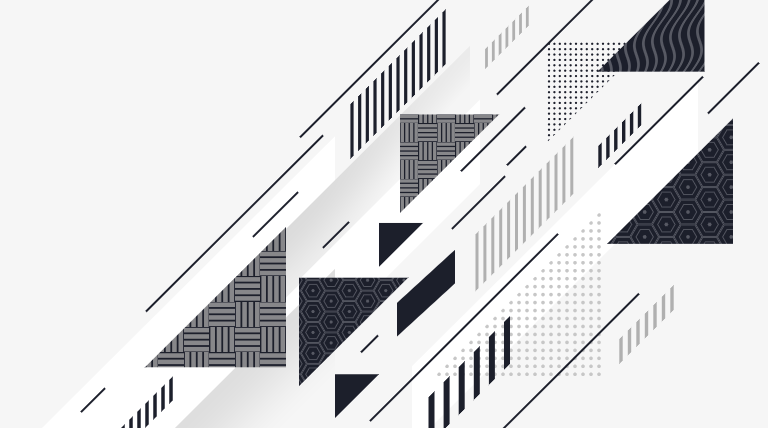
Give the GLSL for this background, as a WebGL 1 fragment shader.

```glsl
precision highp float;
// Diagonal geometric background: pale bands, patterned triangles, slanted bars, dots and strokes.
uniform vec2 u_resolution;

const vec2 SHEET = vec2(768.0, 430.0); // layout units across the canvas
const float DIAG = 0.70711;
const vec3 PAPER = vec3(0.965);
const vec3 WHITE = vec3(1.0);
const vec3 NAVY = vec3(0.11, 0.12, 0.17);
const vec3 STEEL = vec3(0.53, 0.53, 0.54);
const vec3 SILVER = vec3(0.69);
const vec3 ETCH = vec3(0.34, 0.35, 0.39);

// Converts a signed distance to smooth coverage.
float cover(float d, float aa) { return clamp(0.5 - d / aa, 0.0, 1.0); }

float boxDist(vec2 q, vec2 halfSize) {
  vec2 d = abs(q) - halfSize;
  return max(d.x, d.y);
}

// Right triangle; side gives the directions of its two legs.
float triangle(vec2 p, vec2 corner, vec2 side, float leg) {
  vec2 q = (p - corner) * side;
  return max(-min(q.x, q.y), (q.x + q.y - leg) * DIAG);
}

// Thin stroke rising at 45 degrees from its lower left end.
float stroke(vec2 p, float x, float y, float run) {
  vec2 q = p - vec2(x + 0.5 * run, y - 0.5 * run);
  return boxDist(vec2(q.x - q.y, q.x + q.y) * DIAG, vec2(run * DIAG, 1.0));
}

// Row of upright bars climbing to the right; start is the top of the first bar.
float bars(vec2 p, vec2 start, float count, float gap, float width, float height) {
  vec2 q = p - start;
  float i = clamp(floor(q.x / gap + 0.5), 0.0, count - 1.0);
  return boxDist(vec2(q.x - i * gap, (q.x + q.y - 0.5 * height) * 0.9), 0.5 * vec2(width, height * 0.9));
}

// Dot grid aligned with the given point.
float dots(vec2 p, vec2 origin, float gap, float radius) {
  return length(mod(p - origin + 0.5 * gap, gap) - 0.5 * gap) - radius;
}

// Diagonal strip between two x + y sums, cut off at two upright edges.
float band(vec2 p, float low, float high, float left, float right, float aa) {
  float s = p.x + p.y;
  return cover(max(max(low - s, s - high) * DIAG, max(left - p.x, p.x - right)), aa);
}

// Basket weave of alternating four-strip cells.
vec3 weave(vec2 q, float cell, float aa) {
  vec2 id = floor(q / cell);
  vec2 f = mod(q, cell);
  float across = mod(id.x + id.y, 2.0) < 0.5 ? f.x : f.y;
  float pitch = cell * 0.25;
  float groove = abs(mod(across, pitch) - 0.5 * pitch);
  float ink = cover(0.36 * pitch - groove, aa);
  return mix(STEEL, NAVY, ink);
}

// Nested flat-topped hexagon outlines.
vec3 hexes(vec2 q, float size, float aa) {
  vec2 cell = vec2(1.732, 1.0) * size;
  vec2 a = mod(q, cell) - 0.5 * cell;
  vec2 b = mod(q + 0.5 * cell, cell) - 0.5 * cell;
  vec2 h = abs(dot(a, a) < dot(b, b) ? a : b);
  float d = max(h.y, dot(h, vec2(0.866, 0.5)));
  float ring = min(abs(d - 0.48 * size), abs(d - 0.3 * size));
  float ink = max(cover(ring - 0.45, aa), cover(d - 0.07 * size, aa));
  return mix(NAVY, ETCH, ink);
}

// Flowing near-upright lines.
vec3 waves(vec2 q, float gap, float aa) {
  float x = q.x + 0.25 * q.y + 5.0 * sin(q.y * 0.11 + q.x * 0.025);
  float d = abs(mod(x, gap) - 0.5 * gap);
  return mix(NAVY, ETCH, cover(d - 1.3, aa));
}

void main() {
  vec2 p = gl_FragCoord.xy / u_resolution * SHEET;
  p.y = SHEET.y - p.y; // measure downward from the top edge
  float aa = SHEET.y / u_resolution.y;
  float s = p.x + p.y;
  vec2 downRight = vec2(1.0);
  vec2 upLeft = vec2(-1.0);

  // Pale bands and their soft shadows
  vec3 col = PAPER;
  col = mix(col, WHITE, band(p, 472.0, 605.0, -9.0, 335.0, aa));
  float fade = smoothstep(516.0, 590.0, s) * 0.07 + smoothstep(300.0, 470.0, p.x) * 0.06;
  col = mix(col, vec3(min(0.86 + fade, 0.96)), band(p, 516.0, 585.0, 286.0, 470.0, aa));
  col = mix(col, WHITE, band(p, 580.0, 665.0, 299.0, 480.0, aa));
  col = mix(col, vec3(mix(0.87, 0.965, smoothstep(605.0, 720.0, s))), band(p, 605.0, 720.0, 170.0, 335.0, aa));
  col = mix(col, WHITE, band(p, 780.0, 860.0, 412.0, 698.0, aa));

  // Dot fields
  float darkDots = max(dots(p, vec2(549.0, 44.0), 5.4, 1.1), triangle(p, vec2(547.0, 42.0), downRight, 101.0));
  float paleDots = max(dots(p, vec2(599.0, 376.0), 8.0, 1.8), triangle(p, vec2(602.0, 379.0), upLeft, 168.0));
  col = mix(col, NAVY, cover(darkDots, aa));
  col = mix(col, vec3(0.78), cover(paleDots, aa));

  // Patterned triangles
  col = mix(col, weave(p - vec2(400.0, 124.0), 18.5, aa), cover(triangle(p, vec2(400.0, 115.0), downRight, 99.0), aa));
  col = mix(col, weave(p - vec2(286.0, 354.0), 25.5, aa), cover(triangle(p, vec2(286.0, 369.0), upLeft, 141.0), aa));
  col = mix(col, hexes(p - vec2(313.0, 292.0), 21.0, aa), cover(triangle(p, vec2(299.0, 279.0), downRight, 109.0), aa));
  col = mix(col, hexes(p - vec2(688.0, 213.0), 25.0, aa), cover(triangle(p, vec2(733.0, 245.0), upLeft, 126.0), aa));
  col = mix(col, waves(p, 8.5, aa), cover(triangle(p, vec2(704.5, 72.0), upLeft, 107.0), aa));

  // Plain triangles and slanted block
  float solid = min(triangle(p, vec2(379.0, 224.0), downRight, 44.0), triangle(p, vec2(335.0, 376.0), downRight, 44.0));
  vec2 block = p - vec2(426.0, 294.5);
  solid = min(solid, boxDist(vec2(block.x, (block.y + 0.92 * block.x) * 0.74), vec2(29.0, 12.5)));

  // Bar groups
  solid = min(solid, bars(p, vec2(352.0, 103.0), 13.0, 7.67, 3.2, 55.0));
  solid = min(solid, bars(p, vec2(600.0, 145.0), 6.0, 7.9, 3.4, 22.0));
  solid = min(solid, bars(p, vec2(431.5, 396.0), 6.0, 15.1, 6.0, 48.0));
  solid = min(solid, bars(p, vec2(123.0, 428.0), 7.0, 8.0, 3.5, 24.0));
  float pale = bars(p, vec2(486.5, 48.0), 7.0, 6.8, 2.8, 20.0);
  pale = min(pale, bars(p, vec2(477.0, 234.0), 13.0, 7.9, 3.0, 57.0));
  pale = min(pale, bars(p, vec2(621.0, 339.0), 7.0, 8.5, 3.4, 25.0));
  col = mix(col, SILVER, cover(pale, aa));

  // Long and short strokes
  solid = min(solid, min(stroke(p, 300.0, 138.0, 140.0), stroke(p, 146.0, 313.0, 177.0)));
  solid = min(solid, min(stroke(p, 253.0, 238.0, 45.0), stroke(p, 323.0, 249.0, 26.0)));
  solid = min(solid, min(stroke(p, 81.0, 414.0, 24.0), stroke(p, 497.0, 95.0, 97.0)));
  solid = min(solid, min(stroke(p, 461.0, 172.0, 64.0), stroke(p, 507.0, 166.0, 19.0)));
  solid = min(solid, min(stroke(p, 452.0, 230.0, 53.0), stroke(p, 370.0, 423.0, 188.0)));
  solid = min(solid, min(stroke(p, 361.0, 354.0, 17.0), stroke(p, 503.0, 431.0, 136.0)));
  solid = min(solid, min(stroke(p, 615.0, 165.0, 88.0), stroke(p, 708.0, 114.0, 51.0)));
  col = mix(col, NAVY, cover(solid, aa));

  gl_FragColor = vec4(col, 1.0);
}
```
